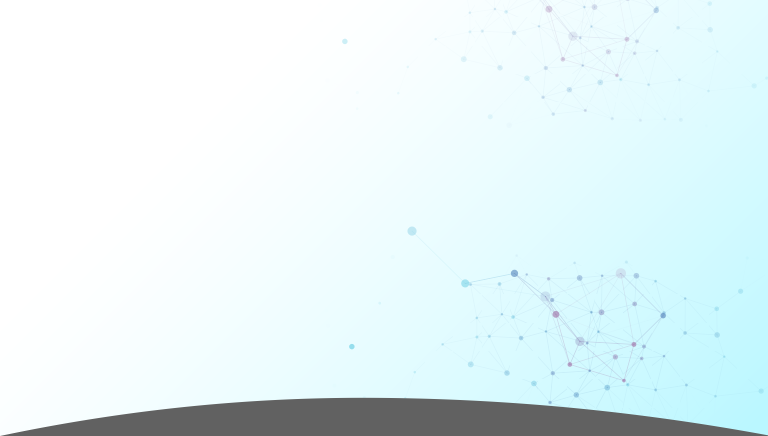
A Shadertoy shader for this background:

```glsl
// A pale diagonal gradient with two faint networks of dots and a dark hill.
// Each network joins main nodes to a jittered grid of small ones; the upper
// one is a shifted, fainter copy. Lengths are in units of canvas height.

const vec3 CYAN = vec3(0.45, 0.82, 0.90);
const vec3 BLUE = vec3(0.38, 0.56, 0.76);
const vec3 MAUVE = vec3(0.65, 0.50, 0.69);
const vec3 HILL_GREY = vec3(0.38);
const float CELL = 0.065;
const int MAIN_COUNT = 12;

// Main nodes: position, radius, tint
const vec4 MAIN_NODES[MAIN_COUNT] = vec4[MAIN_COUNT](
    vec4(0.945, 0.470, 0.0104, 0.1), vec4(1.067, 0.350, 0.0092, 0.0),
    vec4(1.180, 0.373, 0.0083, 0.5), vec4(1.251, 0.320, 0.0115, 0.7),
    vec4(1.275, 0.279, 0.0078, 1.0), vec4(1.330, 0.217, 0.0106, 0.8),
    vec4(1.424, 0.373, 0.0118, 1.0), vec4(1.307, 0.164, 0.0052, 1.0),
    vec4(1.454, 0.210, 0.0055, 1.0), vec4(1.521, 0.276, 0.0062, 0.5),
    vec4(0.807, 0.205, 0.0062, 0.0), vec4(1.431, 0.127, 0.0040, 1.0));

float hash(vec2 p) {
    vec3 q = fract(vec3(p.xyx) * 0.1031);
    q += dot(q, q.yzx + 33.33);
    return fract((q.x + q.y) * q.z);
}

vec3 tintColor(float tint) {
    return tint < 0.5 ? mix(CYAN, BLUE, tint * 2.0) : mix(BLUE, MAUVE, tint * 2.0 - 1.0);
}

float disc(vec2 p, vec2 center, float radius, float px) {
    return clamp((radius - length(p - center)) / px + 0.5, 0.0, 1.0);
}

float segment(vec2 p, vec2 a, vec2 b, float px) {
    vec2 ab = b - a;
    float h = clamp(dot(p - a, ab) / dot(ab, ab), 0.0, 1.0);
    return clamp((0.0008 - length(p - a - ab * h)) / px + 0.5, 0.0, 1.0);
}

// Closeness to the dense middle of the network
float crowding(float x) {
    float d = (x - 1.36) / 0.25;
    return exp(-d * d);
}

vec2 nodePosition(vec2 cell) {
    return (cell + 0.1 + 0.8 * vec2(hash(cell), hash(cell + 71.0))) * CELL;
}

// Opacity of a small node, zero where the cell is empty
float nodeWeight(vec2 cell) {
    vec2 n = nodePosition(cell);
    float crowd = crowding(n.x);
    float present = step(hash(cell + 19.0), mix(0.45, 0.9, crowd));
    float region = smoothstep(0.72, 1.0, n.x) * smoothstep(0.0, 0.05, n.y)
                 * (1.0 - smoothstep(0.34, 0.44, n.y));
    return present * region * mix(0.28, 0.5, crowd);
}

vec3 scatterNodes(vec3 color, vec2 p, float strength, float px) {
    vec2 home = floor(p / CELL);
    vec2 homeNode = nodePosition(home);
    float homeWeight = nodeWeight(home);
    for (int j = -1; j <= 1; j++) {
        for (int i = -1; i <= 1; i++) {
            vec2 cell = home + vec2(i, j);
            vec2 node = nodePosition(cell);
            float weight = nodeWeight(cell);
            if (i != 0 || j != 0) {
                float link = segment(p, homeNode, node, px) * homeWeight * weight;
                color = mix(color, BLUE, link * 0.5 * strength);
            }
            float size = hash(cell + 43.0);
            float radius = mix(0.0028, 0.0068, size * size);
            float tint = hash(cell + 7.0) * crowding(node.x);
            color = mix(color, tintColor(tint), disc(p, node, radius, px) * weight * strength);
        }
    }
    return color;
}

vec3 mainNodes(vec3 color, vec2 p, float strength, float px) {
    for (int i = 0; i < MAIN_COUNT; i++) {
        vec4 a = MAIN_NODES[i];
        for (int j = i + 1; j < MAIN_COUNT; j++) {
            vec4 b = MAIN_NODES[j];
            float near = 1.0 - smoothstep(0.12, 0.22, distance(a.xy, b.xy));
            vec3 ink = tintColor(0.5 * (a.w + b.w));
            color = mix(color, ink, segment(p, a.xy, b.xy, px) * near * 0.3 * strength);
        }
        // Larger nodes are more transparent
        float alpha = mix(0.7, 0.15, smoothstep(0.0075, 0.0125, a.z));
        color = mix(color, tintColor(a.w), disc(p, a.xy, a.z, px) * alpha * strength);
    }
    return color;
}

vec3 network(vec3 color, vec2 p, float strength, float px) {
    return mainNodes(scatterNodes(color, p, strength, px), p, strength, px);
}

vec3 background(vec2 p) {
    float t = clamp((p.x + 1.0 - p.y - 0.7) / 2.0, 0.0, 1.0);
    return 1.0 - vec3(0.27, 0.032, 0.0) * pow(t, 1.4);
}

float hillHeight(float x) {
    float d = (x - 0.83) / (x < 0.83 ? 0.83 : 0.94);
    return 0.0876 * (1.0 - d * d);
}

void mainImage(out vec4 fragColor, in vec2 fragCoord) {
    float px = 1.0 / iResolution.y;
    vec2 p = fragCoord * px;
    vec3 color = background(p);
    color = network(color, p, 1.0, px);
    color = network(color, p - vec2(-0.016, 0.70), 0.5, px);
    float hill = clamp((hillHeight(p.x) - p.y) / px + 0.5, 0.0, 1.0);
    fragColor = vec4(mix(color, HILL_GREY, hill), 1.0);
}
```
